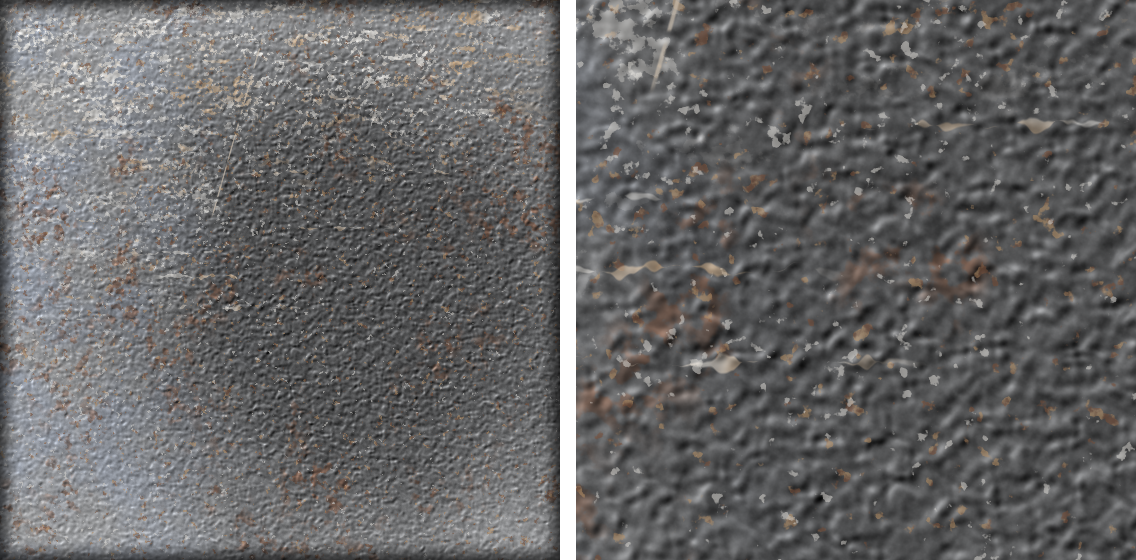
Left, the full canvas; right, a detail of the centre.
Write a three.js fragment shader that draws this texture.

```glsl
varying vec2 vUv;

const vec3 STEEL_TINT = vec3(0.992, 1.000, 1.012);
const vec3 BLUE_TINT = vec3(0.96, 1.00, 1.07);
const vec3 RUST = vec3(0.47, 0.30, 0.21);
const vec3 OCHRE = vec3(0.72, 0.57, 0.40);
const vec3 BARE_METAL = vec3(0.84, 0.83, 0.81);
const float DARK_TONE = 0.315;
const float LIGHT_TONE = 0.60;
const vec2 DARK_CENTER = vec2(0.64, 0.48);
const vec2 GRAIN_SCALE = vec2(112.0, 150.0);
const float GRAIN_CONTRAST = 0.32;
const float GLINT = 0.22;
const vec2 LIGHT_STEP = vec2(-0.0020, 0.0026);
const float EDGE_WIDTH = 0.036;
const float EDGE_SHADE = 0.25;
const int STREAK_COUNT = 24;
const vec2 SCRATCH_START = vec2(0.378, 0.61);
const vec2 SCRATCH_END = vec2(0.468, 0.93);
const mat2 OCTAVE_TURN = mat2(1.6, 1.2, -1.2, 1.6);

float hash(vec2 p) {
  vec3 q = fract(vec3(p.xyx) * 0.1031);
  q += dot(q, q.yzx + 33.33);
  return fract((q.x + q.y) * q.z);
}

float noise(vec2 p) {
  vec2 cell = floor(p);
  vec2 f = fract(p);
  f = f * f * (3.0 - 2.0 * f);
  float low = mix(hash(cell), hash(cell + vec2(1.0, 0.0)), f.x);
  float high = mix(hash(cell + vec2(0.0, 1.0)), hash(cell + 1.0), f.x);
  return mix(low, high, f.y);
}

float fbm(vec2 p) {
  float sum = 0.0;
  float weight = 0.5;
  for (int i = 0; i < 4; i++) {
    sum += weight * noise(p);
    p = OCTAVE_TURN * p + 17.3;
    weight *= 0.5;
  }
  return sum / 0.9375;
}

// Pitted surface: two turned layers of bumps
float surfaceHeight(vec2 p) {
  p += 0.004 * (vec2(noise(p * 80.0), noise(p * 80.0 + 61.0)) - 0.5);
  vec2 turned = mat2(0.8, 0.6, -0.6, 0.8) * p;
  return 0.8 * noise(p * GRAIN_SCALE) + 0.7 * noise(turned * GRAIN_SCALE.yy * 1.2 + 31.0);
}

float segmentDistance(vec2 p, vec2 a, vec2 b) {
  vec2 ab = b - a;
  return length(p - a - ab * clamp(dot(p - a, ab) / dot(ab, ab), 0.0, 1.0));
}

// Ragged, broken horizontal scuff lines in the upper part
float scuffLines(vec2 p) {
  float sum = 0.0;
  float wobble = 0.014 * (fbm(p * vec2(45.0, 20.0)) - 0.5);
  for (int i = 0; i < STREAK_COUNT; i++) {
    float id = float(i);
    float y = 0.98 - 0.56 * pow(hash(vec2(id, 3.7)), 1.3);
    float start = 0.75 * pow(hash(vec2(id, 8.1)), 1.6) - 0.03;
    float reach = mix(0.12, 0.36, hash(vec2(id, 5.3)));
    float ragged = noise(vec2(p.x * 150.0, id * 9.0)) * noise(vec2(p.x * 38.0, id * 7.0 + 3.0));
    float halfWidth = 0.0075 * (ragged - 0.20);
    float line = 1.0 - smoothstep(-0.0008, 0.0010, abs(p.y + wobble - y) - halfWidth);
    float span = smoothstep(start, start + 0.03, p.x)
               * (1.0 - smoothstep(start + reach * 0.6, start + reach, p.x));
    sum = max(sum, line * span * mix(0.5, 1.0, hash(vec2(id, 1.9))));
  }
  return sum;
}

void main() {
  vec2 p = vUv;
  vec2 turned = OCTAVE_TURN * p;
  float clouds = fbm(turned * vec2(3.0, 3.5) + 4.0);
  float grit = fbm(turned * 85.0 + 9.0);

  // Broad tone and relief lighting
  float spread = length(p - DARK_CENTER) + 0.16 * (clouds - 0.5);
  float tone = mix(DARK_TONE, LIGHT_TONE, smoothstep(0.18, 0.66, spread));
  float relief = surfaceHeight(p) - surfaceHeight(p + LIGHT_STEP);
  float lift = max(relief, 0.0);
  float shade = tone + (relief * GRAIN_CONTRAST + lift * lift * GLINT) * mix(1.0, 0.8, smoothstep(0.25, 0.6, spread));
  shade += 0.16 * (grit - 0.5);
  float blueArea = smoothstep(0.55, 0.1, p.x) * smoothstep(0.35, 0.7, fbm(turned * 6.0 + 20.0));
  vec3 color = shade * mix(STEEL_TINT, BLUE_TINT, blueArea);

  // Faint rust clouds broken into grains, plus ochre and pale specks
  float stainArea = smoothstep(0.50, 0.72, fbm(p * vec2(13.0, 8.0) + 43.0));
  float rust = stainArea * smoothstep(0.52, 0.68, fbm(turned * 42.0 + 15.0));
  float speckField = fbm(turned * 58.0 + 77.0);
  float specks = smoothstep(0.70, 0.78, speckField + 0.10 * (clouds - 0.5));
  float paleField = fbm(turned * 64.0 + 140.0) + 0.08 * (p.y - p.x);
  float pale = smoothstep(0.72, 0.80, paleField);
  color = mix(color, RUST * (0.9 + 1.1 * relief), 0.55 * rust);
  color = mix(color, mix(RUST, OCHRE, smoothstep(0.35, 0.65, grit)), 0.55 * specks);
  color = mix(color, BARE_METAL, 0.55 * pale);

  // Worn flakes drawn out sideways
  float wearArea = smoothstep(0.52, 0.95, p.y + 0.22 * (0.5 - p.x) + 0.40 * (clouds - 0.5));
  float flakeField = 0.55 * fbm(p * vec2(24.0, 80.0) + 51.0) + 0.45 * grit;
  float flakes = smoothstep(0.585, 0.635, flakeField) * wearArea;
  float wear = max(flakes, scuffLines(p));
  float warmth = smoothstep(0.44, 0.70, fbm(turned * 8.0 + 90.0) + 0.2 * (p.x - 0.4));
  color = mix(color, mix(BARE_METAL, OCHRE, 0.8 * warmth) * (1.0 + 0.5 * relief), 0.72 * wear);

  // One long slanted scratch
  float scratch = 1.0 - smoothstep(0.0004, 0.0020, segmentDistance(p, SCRATCH_START, SCRATCH_END));
  scratch *= smoothstep(0.25, 0.55, noise(p * vec2(60.0, 110.0)));
  color = mix(color, mix(BARE_METAL, OCHRE, 0.3), 0.65 * scratch);

  // Dark rim
  vec2 toEdge = min(p, 1.0 - p);
  vec2 rim = smoothstep(vec2(-0.014), vec2(EDGE_WIDTH), toEdge);
  color *= mix(EDGE_SHADE, 1.0, rim.x * rim.y);

  gl_FragColor = vec4(clamp(color, 0.0, 1.0), 1.0);
}
```
